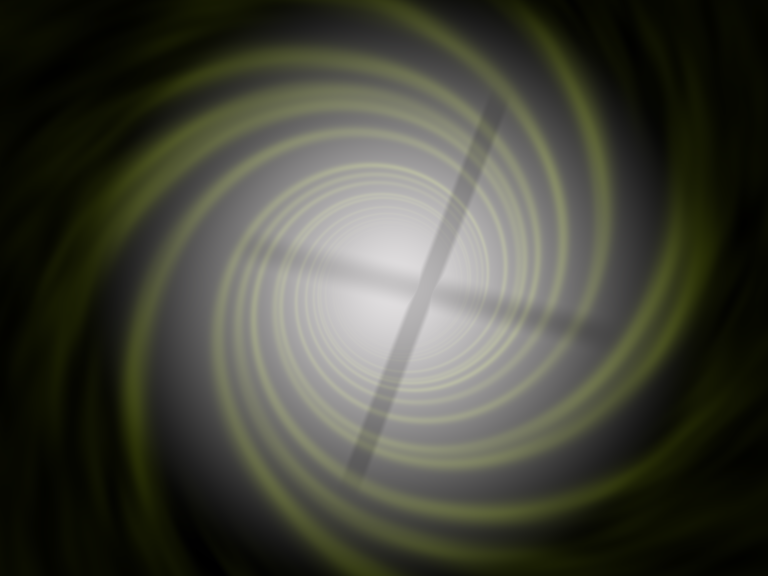
This background is drawn by a Shadertoy shader. Its source:

```glsl
// A pale round glow over olive spiral arms on black, crossed by two faint dark bars.
// Arms are straight rays bent by a twist proportional to 1/radius; gradient noise
// varies their strength and breaks them into dim wisps outside the glow.

// Lengths are in canvas heights, angles in radians.
const vec2  GLOW_CENTRE = vec2(0.687, 0.503);
const float GLOW_PEAK   = 0.88;
const float GLOW_SLOPE  = 2.0;
const float GLOW_ROUND  = 0.1;
const vec3  GLOW_TINT   = vec3(1.005, 0.995, 1.0);

const float TWIST     = 1.07;
const float ARM_WIDTH = 0.095;
const vec3  ARM_COLOR = vec3(0.20, 0.235, 0.02);
const int   ARM_COUNT = 11;
const float ARM_ANGLE[ARM_COUNT] = float[](
    0.48, 0.90, 1.32, 2.05, 2.33, 3.14, 3.82, 4.45, 4.88, 5.12, 5.70);

const vec2  BAR_CENTRE  = vec2(0.738, 0.495);
const vec2  STEEP_DIR   = vec2(0.359, 0.933);
const vec2  SHALLOW_DIR = vec2(0.971, -0.239);

const float TAU = 6.2831853;

vec2 hashGradient(vec2 cell) {
    vec2 h = vec2(dot(cell, vec2(127.1, 311.7)), dot(cell, vec2(269.5, 183.3)));
    return 2.0 * fract(sin(h) * 43758.5) - 1.0;
}

float gradientNoise(vec2 p) {
    vec2 i = floor(p), f = fract(p);
    vec2 u = f * f * f * (f * (f * 6.0 - 15.0) + 10.0);
    float a = dot(hashGradient(i), f);
    float b = dot(hashGradient(i + vec2(1, 0)), f - vec2(1, 0));
    float c = dot(hashGradient(i + vec2(0, 1)), f - vec2(0, 1));
    float d = dot(hashGradient(i + vec2(1, 1)), f - vec2(1, 1));
    return mix(mix(a, b, u.x), mix(c, d, u.x), u.y);
}

// Strength of the olive streaks around the glow centre
float spiralStreaks(vec2 p) {
    float r = max(length(p), 0.02);
    float angle = atan(p.y, p.x) + TWIST / r;
    float arms = 0.0;
    for (int i = 0; i < ARM_COUNT; i++) {
        float offset = mod(angle - ARM_ANGLE[i] + 0.5 * TAU, TAU) - 0.5 * TAU;
        arms += exp(-0.5 * offset * offset / (ARM_WIDTH * ARM_WIDTH));
    }
    vec2 unwound = r * vec2(cos(angle), sin(angle));
    float n = gradientNoise(unwound * 8.0 + 3.0) + 0.5 * gradientNoise(unwound * 17.0);
    float inner = min(arms, 1.2) * (0.8 + 0.5 * n);
    float wisps = 0.32 + 0.75 * n + 0.2 * arms;
    float streaks = max(mix(inner, wisps, smoothstep(0.46, 0.62, r)), 0.0);
    return streaks * smoothstep(0.08, 0.2, r) * mix(1.0, 0.3, smoothstep(0.44, 0.72, r));
}

// Nearly linear cone of light with a rounded tip and a soft foot
float radialGlow(float r) {
    float cone = GLOW_PEAK - GLOW_SLOPE * (length(vec2(r, GLOW_ROUND)) - GLOW_ROUND);
    return 0.5 * (cone + sqrt(cone * cone + 0.0012));
}

// Coverage of a straight bar with soft sides and fading ends
float softBar(vec2 p, vec2 dir, float halfWidth, float blur, float halfLength) {
    float across = abs(dot(p, vec2(-dir.y, dir.x)));
    float along = abs(dot(p, dir));
    return (1.0 - smoothstep(halfWidth - blur, halfWidth + blur, across))
         * (1.0 - smoothstep(halfLength - 0.06, halfLength + 0.03, along));
}

void mainImage(out vec4 fragColor, in vec2 fragCoord) {
    vec2 uv = fragCoord / iResolution.y;
    vec2 p = uv - GLOW_CENTRE;

    // Glow laid over the streaks, with a foot that vanishes in the corners
    float r = length(p);
    float glow = radialGlow(r) * (1.0 - smoothstep(0.5, 0.66, r));
    vec3 color = ARM_COLOR * spiralStreaks(p) * (1.0 - glow) + GLOW_TINT * glow;

    // Crossing bars
    vec2 q = uv - BAR_CENTRE;
    float steep = softBar(q, STEEP_DIR, 0.017, 0.006, 0.36);
    float shallow = softBar(q, SHALLOW_DIR, 0.02, 0.019, 0.335);
    float shallowDepth = mix(0.11, 0.17, smoothstep(-0.2, 0.2, q.x));
    color *= 1.0 - max(0.17 * steep, shallowDepth * shallow);

    fragColor = vec4(clamp(color, 0.0, 1.0), 1.0);
}
```
